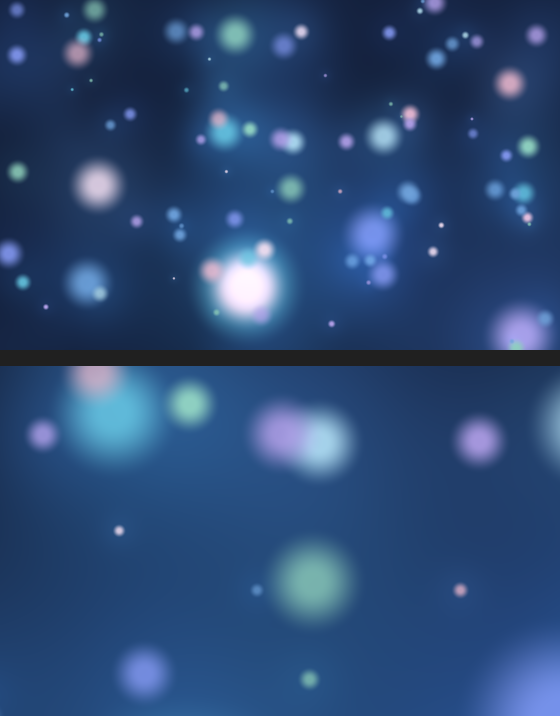
Top: the whole. Bottom: its middle third, enlarged.
Give the GLSL for this background, as a WebGL 2 fragment shader.

```glsl
#version 300 es
precision highp float;
// Soft pastel light orbs floating over a hazy navy backdrop.
// Three scattered layers (large, medium, sparks) are blended over noise haze;
// each orb is a blurred disc with a wide coloured glow.

uniform vec2 u_resolution;
out vec4 fragColor;

const vec3 NAVY = vec3(0.075, 0.122, 0.228);
const vec3 HAZE = vec3(0.035, 0.075, 0.120);
const vec3 GLOW_TINT = vec3(0.38, 0.72, 0.92);
const vec3 HOT_CORE = vec3(1.0, 0.91, 0.98);

const vec3 PALETTE[8] = vec3[8](
    vec3(0.38, 0.74, 0.83),   // cyan
    vec3(0.68, 0.84, 0.90),   // pale ice
    vec3(0.72, 0.64, 0.93),   // lavender
    vec3(0.95, 0.87, 0.94),   // pearl
    vec3(0.55, 0.80, 0.72),   // mint
    vec3(0.50, 0.58, 0.92),   // periwinkle
    vec3(0.93, 0.72, 0.80),   // rose
    vec3(0.44, 0.64, 0.86));  // sky

const int LARGE_COUNT = 9;
const int MEDIUM_COUNT = 56;
const int SPARK_COUNT = 28;

vec4 hash4(float n) {
    vec4 q = fract(vec4(n) * vec4(0.1031, 0.1030, 0.0973, 0.1099));
    q += dot(q, q.wzxy + 33.33);
    return fract((q.xxyz + q.yzzw) * q.zywx);
}

float valueNoise(vec2 p) {
    vec2 cell = floor(p);
    vec2 f = fract(p);
    f = f * f * (3.0 - 2.0 * f);
    float n = cell.x + cell.y * 57.0 + 200.0;
    float low = mix(hash4(n).x, hash4(n + 1.0).x, f.x);
    float high = mix(hash4(n + 57.0).x, hash4(n + 58.0).x, f.x);
    return mix(low, high, f.y);
}

// Wide gaussian light around an orb; spread is measured in radii
vec3 glow(float dist, float radius, float spread, vec3 tint) {
    float t = dist / (radius * spread);
    return tint * GLOW_TINT * exp(-t * t);
}

// Blurred disc, fully opaque only near its centre
vec3 blendOrb(vec3 base, float dist, float radius, vec3 tint, float alpha) {
    float mask = smoothstep(1.0, 0.15, dist / radius);
    return mix(base, tint, mask * alpha);
}

// Large orbs follow a low-discrepancy sequence, so they spread evenly
vec3 largeOrbs(vec3 base, vec2 p, vec2 size) {
    vec3 colour = base;
    for (int i = 0; i < LARGE_COUNT; i++) {
        float n = float(i);
        vec2 centre = fract(vec2(0.44, 0.18) + n * vec2(0.2451, 0.4302)) * size;
        float wave = cos(1.3 * n);
        float radius = 0.058 + 0.122 * wave * wave * exp(-0.2 * n);
        float dist = length(p - centre);
        vec3 tint = PALETTE[i % 8];
        float heat = smoothstep(0.13, 0.17, radius);
        tint = mix(tint, HOT_CORE, heat * smoothstep(0.72, 0.32, dist / radius));
        colour += 0.17 * glow(dist, radius, 1.8, PALETTE[i % 8]);
        colour = blendOrb(colour, dist, radius, tint, mix(0.85, 1.0, heat));
    }
    return colour;
}

// Medium orbs and sparks: random place, size, hue and opacity
vec3 scatteredOrbs(vec3 base, vec2 p, vec2 size, int count, vec2 radii,
                   float glowGain, float seed) {
    vec3 colour = base;
    for (int i = 0; i < count; i++) {
        vec4 place = hash4(float(i) + seed);
        vec4 look = hash4(float(i) + seed + 311.0);
        float radius = mix(radii.x, radii.y, pow(place.z, 1.5));
        float dist = length(p - place.xy * size);
        vec3 tint = PALETTE[int(look.x * 7.99)];
        colour += glowGain * glow(dist, radius, 2.6, tint);
        colour = blendOrb(colour, dist, radius, tint, mix(0.65, 0.98, look.y));
    }
    return colour;
}

void main() {
    vec2 p = gl_FragCoord.xy / u_resolution.y;
    vec2 size = vec2(u_resolution.x / u_resolution.y, 1.0);

    // Backdrop
    float haze = valueNoise(p * 2.6) * 0.7 + valueNoise(p * 5.0 + 9.0) * 0.3;
    vec3 colour = NAVY + HAZE * smoothstep(0.35, 0.85, haze);

    // Orbs, from the largest to the smallest
    colour = largeOrbs(colour, p, size);
    colour = scatteredOrbs(colour, p, size, MEDIUM_COUNT, vec2(0.020, 0.056), 0.06, 17.0);
    colour = scatteredOrbs(colour, p, size, SPARK_COUNT, vec2(0.005, 0.014), 0.05, 733.0);

    fragColor = vec4(clamp(colour, 0.0, 1.0), 1.0);
}
```
